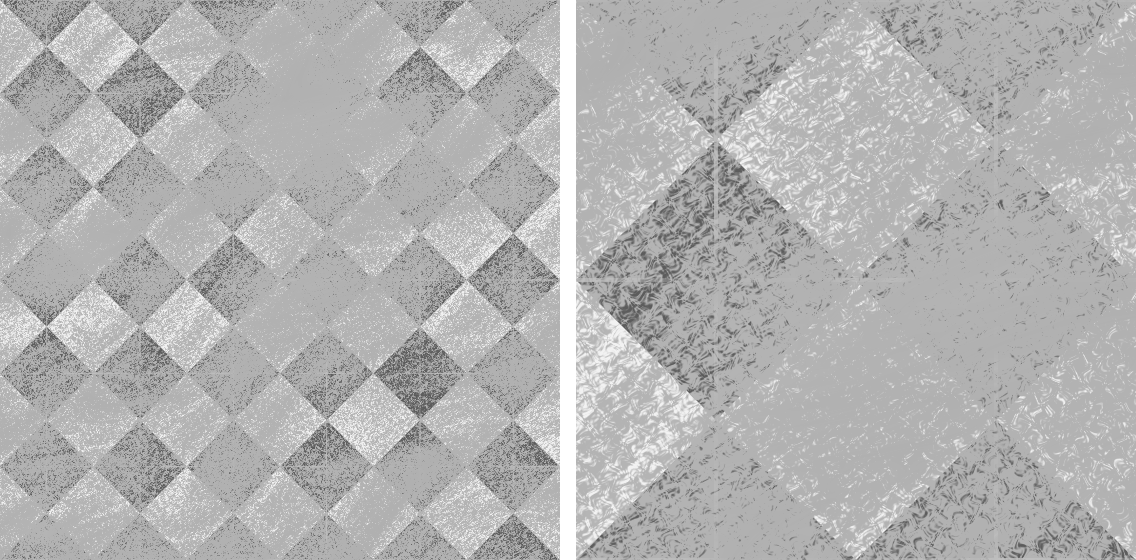
Left, the full canvas; right, a detail of the centre.
Write a Shadertoy shader that draws this pattern.

```glsl
// Worn checkerboard of diamonds, six across and six down, in dark and pale paint on grey.
// Warped layered sines spread the wear along slanted strokes, cellular noise breaks
// the paint into specks and scratches, and thin seams cross the dark diamonds.

vec2 hash2(vec2 p) {
    vec3 q = fract(p.xyx * vec3(0.1031, 0.103, 0.0973));
    q += dot(q, q.yzx + 33.33);
    return fract((q.xx + q.yz) * q.zy);
}

// Distance to the nearest scattered point
float cellular(vec2 p) {
    vec2 cell = floor(p), f = fract(p);
    float nearest = 2.0;
    for (int y = -1; y <= 1; y++)
        for (int x = -1; x <= 1; x++) {
            vec2 offset = vec2(x, y);
            vec2 toPoint = offset + hash2(cell + offset + 40.0) - f;
            nearest = min(nearest, dot(toPoint, toPoint));
        }
    return sqrt(nearest);
}

// Warped sine layers, roughly -1 to 1
float strokes(vec2 p) {
    float sum = 0.0, gain = 0.46;
    for (int i = 0; i < 7; i++) {
        p += 0.7 * sin(1.3 * p.yx + vec2(1.7, 0.4) * float(i));
        sum += gain * sin(p.x) * cos(p.y);
        p = mat2(0.8, 0.6, -0.6, 0.8) * p * 1.9 + 2.3;
        gain *= 0.72;
    }
    return sum;
}

float spot(vec2 p, vec2 center, vec2 radius) {
    vec2 q = (p - center) / radius;
    return exp(-dot(q, q));
}

void mainImage(out vec4 fragColor, in vec2 fragCoord) {
    vec2 p = 6.0 * fragCoord / iResolution.xy;
    float pixel = 6.0 / iResolution.y;

    // Dark diamonds sit at half-integer x and integer y, pale ones between them
    vec2 axis = abs(fract(p + vec2(0.0, 0.5)) - 0.5);
    float diamond = axis.x + axis.y;
    float pale = smoothstep(-pixel, pixel, diamond - 0.5);
    bool isPale = diamond > 0.5;
    vec2 tile = isPale ? floor(p + vec2(0.5, 0.0)) + 17.0 : floor(p + vec2(0.0, 0.5));
    float rim = 2.0 * min(diamond, 1.0 - diamond);

    // Paint coverage: slanted strokes, tile variation, rubbed and dense areas
    vec2 slant = mat2(0.85, -0.53, 0.53, 0.85) * p;
    float brush = strokes(slant * vec2(1.3, 3.2) + 3.0);
    vec2 ragged = p + brush * vec2(0.35, 0.2);
    float cover = 0.275 + 0.2 * brush + 0.06 * rim * rim * rim;
    cover += 0.07 * (hash2(tile + 5.0).x - 0.5);
    cover -= 0.26 * spot(ragged, vec2(3.7, 4.65), vec2(1.2, 0.5));
    cover -= 0.1 * spot(ragged, vec2(3.0, 5.6), vec2(0.7, 0.6));
    cover -= 0.16 * spot(slant + 0.2 * brush, vec2(4.0, 0.8), vec2(1.0, 0.3));
    cover -= 0.2 * spot(ragged, vec2(0.9, 3.3), vec2(0.5, 0.4));
    cover -= 0.25 * spot(ragged, vec2(0.5, 0.4), vec2(0.4, 0.2));
    cover += 0.2 * (1.0 - pale) * spot(p, vec2(4.5, 1.9), vec2(0.5));
    cover += 0.09 * spot(p, vec2(1.1, 5.4), vec2(1.0, 0.6));

    // Irregular specks, flakes and two directions of scratches
    vec2 bent = p + 0.012 * sin(p.yx * 71.0 + 2.0 * sin(p * 43.0));
    float scratches = mix(cellular(slant * vec2(12.0, 70.0)),
                          cellular(bent * vec2(75.0, 16.0)),
                          smoothstep(-0.3, 0.3, sin(p.x * 1.9 + sin(p.y * 1.4))));
    float grain = 0.4 * cellular(bent * 68.0) + 0.32 * cellular(bent * 27.0) + 0.28 * scratches;
    float paint = smoothstep(-0.19, 0.19, cover - grain);

    float ground = 0.7 + 0.012 * brush;
    float shade = mix(ground, mix(0.36, 0.95, pale), paint);

    // Broken pale seams through the diamond centers
    float seam = 1.0 - smoothstep(0.007 - 0.5 * pixel, 0.007 + 0.5 * pixel, min(axis.x, axis.y));
    float seamWear = smoothstep(0.1, 0.35, cover) * (0.5 + 0.3 * sin(p.x * 5.0 + 3.0 * sin(p.y * 4.0)));
    shade = mix(shade, 0.76, seam * seamWear);

    fragColor = vec4(vec3(shade), 1.0);
}
```
